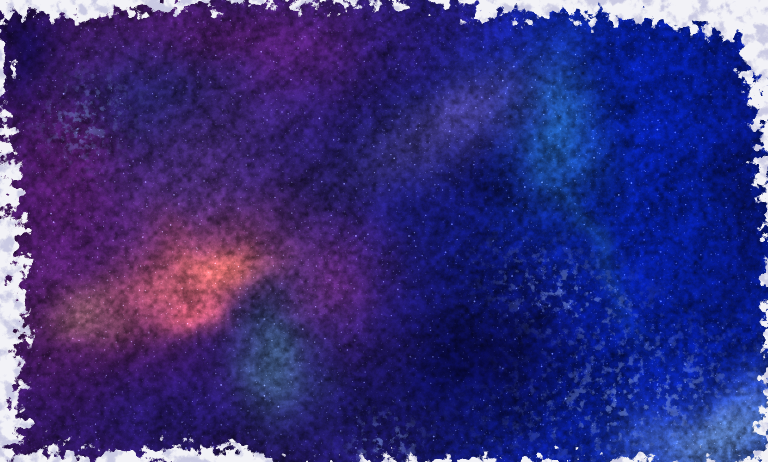
A WebGL 2 fragment shader for this background:

```glsl
#version 300 es
precision highp float;
// A painted nebula: purple to blue sky with soft glowing clouds, grain and stars,
// framed by a ragged white paper border. Clouds are noise-warped gaussian glows,
// stars are jittered grid cells, and the border is a noisy distance to four edges.
uniform vec2 u_resolution;
out vec4 fragColor;

float hash(vec2 p) {
  vec3 h = fract(vec3(p.xyx) * 0.1031);
  h += dot(h, h.yzx + 33.33);
  return fract((h.x + h.y) * h.z);
}

float noise(vec2 p) {
  vec2 i = floor(p), f = fract(p);
  f = f * f * (3.0 - 2.0 * f);
  return mix(mix(hash(i), hash(i + vec2(1, 0)), f.x),
             mix(hash(i + vec2(0, 1)), hash(i + vec2(1, 1)), f.x), f.y);
}

float fbm(vec2 p) {
  float sum = 0.0, amp = 0.5;
  for (int i = 0; i < 5; i++) {
    sum += amp * noise(p);
    p = mat2(1.6, 1.2, -1.2, 1.6) * p + 17.3;
    amp *= 0.5;
  }
  return sum;
}

// Soft elliptical glow; the centre is in 0..1, the radii in canvas heights
float glow(vec2 uv, vec2 centre, vec2 radius, float angle, float aspect) {
  vec2 d = (uv - centre) * vec2(aspect, 1.0);
  float c = cos(angle), s = sin(angle);
  d = vec2(c * d.x + s * d.y, c * d.y - s * d.x) / radius;
  return exp(-dot(d, d));
}

// One layer of jittered round stars
float stars(vec2 q, float cells, float size, float density, float pixel) {
  vec2 id = floor(q * cells);
  float pick = hash(id + cells);
  vec2 jitter = 0.25 + 0.5 * vec2(hash(id + 31.7), hash(id + 77.1));
  float d = length(fract(q * cells) - jitter) / cells;
  float disc = 1.0 - smoothstep(size - pixel * 0.5, size + pixel * 0.7, d);
  return disc * step(1.0 - density, pick) * (0.2 + 0.8 * hash(id + 5.3));
}

vec3 sky(vec2 uv, float a) {
  vec3 purple = vec3(0.20, 0.07, 0.32), navy = vec3(0.12, 0.09, 0.38);
  vec3 blue = vec3(0.02, 0.10, 0.54), magenta = vec3(0.36, 0.12, 0.43);
  vec3 teal = vec3(0.14, 0.38, 0.66), night = vec3(0.03, 0.03, 0.25);
  vec3 c = mix(purple, navy, smoothstep(0.12, 0.48, uv.x));
  c = mix(c, blue, smoothstep(0.40, 0.80, uv.x));
  // Purple and navy fields on the left
  c = mix(c, magenta, 0.65 * glow(uv, vec2(0.34, 0.92), vec2(0.33, 0.13), 0.1, a));
  c = mix(c, magenta, 0.6 * glow(uv, vec2(0.08, 0.60), vec2(0.13, 0.28), -0.2, a));
  c = mix(c, vec3(0.13, 0.13, 0.39), 0.85 * glow(uv, vec2(0.19, 0.79), vec2(0.19, 0.12), -0.3, a));
  c = mix(c, vec3(0.30, 0.19, 0.49), 0.65 * glow(uv, vec2(0.25, 0.62), vec2(0.21, 0.13), 0.5, a));
  c = mix(c, vec3(0.12, 0.09, 0.40), 0.7 * glow(uv, vec2(0.24, 0.08), vec2(0.32, 0.10), 0.0, a));
  // Dark hollows
  c = mix(c, night, 0.75 * glow(uv, vec2(0.62, 0.23), vec2(0.23, 0.16), 0.1, a));
  c = mix(c, night, 0.35 * glow(uv, vec2(0.64, 0.62), vec2(0.13, 0.07), 0.3, a));
  c = mix(c, night, 0.65 * glow(uv, vec2(0.03, 0.90), vec2(0.07, 0.12), 0.0, a));
  c = mix(c, night, 0.35 * glow(uv, vec2(0.97, 0.62), vec2(0.07, 0.30), 0.0, a));
  // Mauve arch, teal column and its thin tail
  c = mix(c, vec3(0.27, 0.24, 0.51), 0.75 * glow(uv, vec2(0.59, 0.73), vec2(0.22, 0.085), 0.5, a));
  c = mix(c, teal, 0.75 * glow(uv, vec2(0.73, 0.72), vec2(0.095, 0.18), 0.0, a));
  c = mix(c, teal, 0.35 * glow(uv, vec2(0.77, 0.47), vec2(0.19, 0.022), -1.0, a));
  // Warm cloud and its neighbours
  c = mix(c, vec3(0.42, 0.17, 0.48), 0.75 * glow(uv, vec2(0.44, 0.39), vec2(0.11, 0.13), 0.6, a));
  c = mix(c, vec3(0.54, 0.25, 0.36), 0.8 * glow(uv, vec2(0.23, 0.41), vec2(0.23, 0.11), 0.5, a));
  c = mix(c, vec3(0.84, 0.42, 0.39), 0.8 * glow(uv, vec2(0.29, 0.42), vec2(0.11, 0.06), 0.2, a));
  c = mix(c, vec3(0.82, 0.36, 0.43), 0.75 * glow(uv, vec2(0.268, 0.33), vec2(0.065, 0.045), 0.2, a));
  c = mix(c, vec3(0.58, 0.39, 0.43), 0.65 * glow(uv, vec2(0.13, 0.34), vec2(0.07, 0.06), 0.3, a));
  c = mix(c, vec3(0.24, 0.35, 0.51), 0.85 * glow(uv, vec2(0.37, 0.23), vec2(0.08, 0.14), -0.1, a));
  // Pale wash in the lower right corner
  c = mix(c, vec3(0.38, 0.54, 0.82), 0.9 * glow(uv, vec2(0.95, 0.06), vec2(0.18, 0.09), 0.25, a));
  return c;
}

// Distance inside the uneven painted area, in canvas heights
float paintedArea(vec2 uv, float a) {
  float left = 0.002 + 0.027 * (1.0 - smoothstep(0.35, 0.95, uv.y));
  float right = 0.004 + 0.014 * smoothstep(0.6, 0.95, uv.y);
  float top = 0.004 + 0.034 * (1.0 - smoothstep(0.05, 0.32, uv.x)) + 0.034 * smoothstep(0.5, 0.75, uv.x);
  float bottom = 0.034 * (1.0 - smoothstep(0.27, 0.38, uv.x)) - 0.004;
  vec2 d = min(vec2((uv.x - left) * a, uv.y - bottom),
               vec2((1.0 - right - uv.x) * a, 1.0 - top - uv.y));
  return min(d.x, d.y) - 0.07 * glow(uv, vec2(0.99, 0.97), vec2(0.13, 0.11), 0.0, a);
}

void main() {
  vec2 uv = gl_FragCoord.xy / u_resolution;
  float aspect = u_resolution.x / u_resolution.y, pixel = 1.0 / u_resolution.y;
  vec2 q = uv * vec2(aspect, 1.0);

  // Sky, warped and mottled
  vec2 warp = vec2(fbm(q * 6.0), fbm(q * 6.0 + 40.0)) - 0.48;
  vec3 color = sky(uv + warp * vec2(0.08, 0.12), aspect);
  float brush = fbm(vec2(q.x + q.y, q.y - q.x) * vec2(9.0, 20.0));
  float grain = fbm(q * 95.0);
  color *= 1.0 + 0.55 * (brush - 0.48) + 1.0 * (grain - 0.48) + 0.4 * (fbm(q * 7.0 + 9.0) - 0.48);

  // Frosted flecks of dry paint
  float frost = glow(uv, vec2(0.74, 0.36), vec2(0.16, 0.08), -0.4, aspect)
    + glow(uv, vec2(0.83, 0.14), vec2(0.25, 0.11), 0.2, aspect)
    + glow(uv, vec2(0.50, 0.04), vec2(0.07, 0.06), 0.0, aspect)
    + 0.8 * glow(uv, vec2(0.11, 0.74), vec2(0.08, 0.10), -0.8, aspect);
  float flecks = smoothstep(0.50, 0.72, fbm(q * 85.0 + 3.0));
  color = mix(color, vec3(0.46, 0.56, 0.84), min(frost, 1.0) * flecks * 0.6);

  // Fine dust to bright stars
  float light = 0.0;
  for (int i = 0; i < 4; i++) {
    float k = float(i);
    light += stars(q + k * 3.7, 95.0 - 20.0 * k, 0.0004 + 0.0004 * k, 0.28 - 0.07 * k, pixel) * (0.4 + 0.12 * k);
  }
  color += light * vec3(0.50, 0.56, 0.72);

  // Ragged paper border
  float edge = paintedArea(uv, aspect) + 0.05 * (fbm(q * 13.0 + 5.0) - 0.46) + 0.11 * (fbm(q * 60.0) - 0.48);
  float paint = smoothstep(-0.004 - pixel, 0.004 + pixel, edge);
  vec3 paper = vec3(0.95, 0.95, 0.97) - vec3(0.16, 0.16, 0.08) * smoothstep(0.45, 0.7, fbm(q * 50.0));
  fragColor = vec4(mix(paper, clamp(color, 0.0, 1.0), paint), 1.0);
}
```
